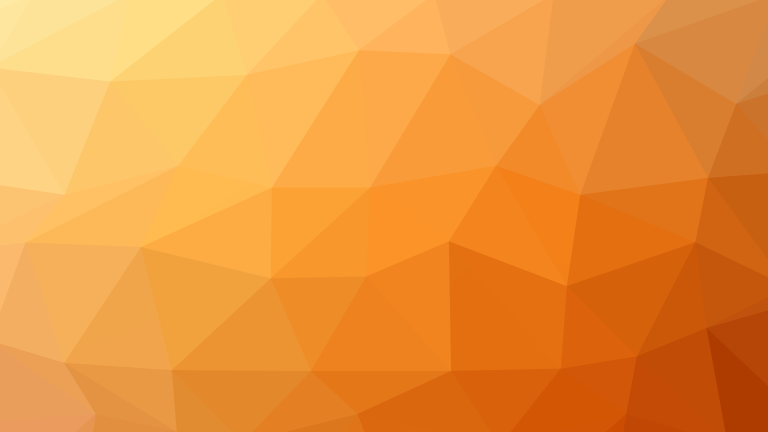
Reproduce this background procedurally as a Shadertoy shader.

```glsl
// A low-poly sheet of triangles running from pale yellow to burnt orange.
// A lattice is bent by one chirped cosine per row and axis, each cell is cut
// in two, and every facet takes the colour of a smooth gradient at its centre.

const vec2 CANVAS = vec2(768.0, 432.0);  // mesh units, y measured from the top
const int ROWS = 7;
const int FIRST_COL = -2;
const int LAST_COL = 9;
const float COL_STEP = 106.0;
const float SHADE_JITTER = 0.022;

// Start x and mean depth of each lattice row
const vec2 ROW_BASE[ROWS] = vec2[ROWS](
    vec2(20.0, -6.0), vec2(15.0, 74.0), vec2(61.0, 181.0), vec2(42.0, 264.0),
    vec2(100.0, 335.0), vec2(62.0, 430.0), vec2(80.0, 520.0));

// Row waves: amplitude, centre column, frequency, chirp
const vec4 SWAY[ROWS] = vec4[ROWS](
    vec4(-16.0, 3.0, 0.9, 0.0), vec4(27.0, 2.7, 1.0, -0.1),
    vec4(11.0, 4.0, 2.72, 0.21), vec4(-18.0, 4.2, 1.6, 0.0),
    vec4(40.0, 3.6, 1.0, 0.0), vec4(-35.0, 2.3, 1.3, -0.08), vec4(0.0));
const vec4 HEAVE[ROWS] = vec4[ROWS](
    vec4(0.0), vec4(31.0, 5.0, 2.6, 0.34),
    vec4(16.0, 2.5, 2.3, 0.0), vec4(23.0, 2.5, 1.9, 0.2),
    vec4(36.0, 2.5, 0.05, 0.13), vec4(-16.0, 3.0, 2.72, 0.21), vec4(0.0));

// Gradient stops: five across, for the top, middle and bottom
const int STOPS = 5;
const vec3 GRADIENT[15] = vec3[15](
    vec3(1.0, 0.93, 0.66), vec3(1.0, 0.87, 0.51), vec3(1.0, 0.73, 0.40),
    vec3(0.95, 0.64, 0.33), vec3(0.82, 0.55, 0.30),
    vec3(1.0, 0.77, 0.44), vec3(1.0, 0.71, 0.29), vec3(0.99, 0.59, 0.16),
    vec3(0.94, 0.48, 0.08), vec3(0.79, 0.38, 0.07),
    vec3(0.91, 0.60, 0.36), vec3(0.87, 0.53, 0.18), vec3(0.87, 0.43, 0.07),
    vec3(0.81, 0.31, 0.01), vec3(0.66, 0.21, 0.0));

float hash(vec2 p) {
    return fract(sin(dot(p, vec2(12.99, 78.23))) * 4375.85);
}

float wave(float col, vec4 w) {
    float k = col - w.y;
    return w.x * cos(k * (w.z + w.w * k));
}

vec2 vertex(int col, int row) {
    float c = float(col);
    return ROW_BASE[row] + vec2(c * COL_STEP + wave(c, SWAY[row]), wave(c, HEAVE[row]));
}

// Bilinear blend of the gradient stops
vec3 gradient(vec2 p) {
    vec2 g = clamp(p / CANVAS, 0.0, 1.0) * vec2(4.0, 2.0);
    ivec2 cell = min(ivec2(g), ivec2(3, 1));
    vec2 t = g - vec2(cell);
    int k = cell.y * STOPS + cell.x;
    return mix(mix(GRADIENT[k], GRADIENT[k + 1], t.x),
               mix(GRADIENT[k + STOPS], GRADIENT[k + STOPS + 1], t.x), t.y);
}

float cross2(vec2 a, vec2 b) {
    return a.x * b.y - a.y * b.x;
}

float edgeDistance(vec2 p, vec2 a, vec2 b) {
    return cross2(b - a, p - a) / length(b - a);
}

// Facet colour in rgb, weighted by its smooth coverage in a
vec4 facet(vec2 p, vec2 a, vec2 b, vec2 c, float pixel, vec2 id) {
    float side = sign(cross2(b - a, c - a));
    float inside = min(side * edgeDistance(p, a, b),
                   min(side * edgeDistance(p, b, c), side * edgeDistance(p, c, a)));
    float cover = clamp(inside / pixel + 0.5, 0.0, 1.0);
    vec3 colour = gradient((a + b + c) / 3.0) + SHADE_JITTER * (hash(id) - 0.5);
    return vec4(colour, 1.0) * cover;
}

void mainImage(out vec4 fragColor, in vec2 fragCoord) {
    vec2 uv = fragCoord / iResolution.xy;
    vec2 p = vec2(uv.x, 1.0 - uv.y) * CANVAS;
    float pixel = CANVAS.y / iResolution.y;
    vec4 sum = vec4(gradient(p), 1.0) * 0.001;

    for (int row = 0; row < ROWS - 1; row++) {
        vec2 topLeft = vertex(FIRST_COL, row);
        vec2 lowLeft = vertex(FIRST_COL, row + 1);
        for (int col = FIRST_COL; col < LAST_COL; col++) {
            vec2 topRight = vertex(col + 1, row);
            vec2 lowRight = vertex(col + 1, row + 1);
            vec2 id = vec2(col, row);

            // Direction of the cut across the cell
            bool falling = row == 4 || (row == 2 && col >= 3);
            vec2 firstEnd = falling ? lowRight : lowLeft;
            vec2 secondStart = falling ? topLeft : topRight;
            sum += facet(p, topLeft, topRight, firstEnd, pixel, id);
            sum += facet(p, secondStart, lowRight, lowLeft, pixel, id + 0.5);

            topLeft = topRight;
            lowLeft = lowRight;
        }
    }
    fragColor = vec4(clamp(sum.rgb / sum.a, 0.0, 1.0), 1.0);
}
```
